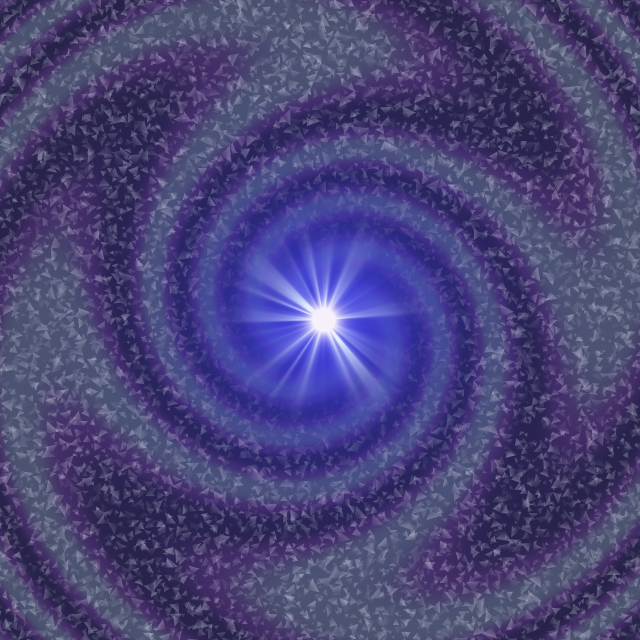
A WebGL 2 fragment shader for this background:

```glsl
#version 300 es
precision highp float;
// A four-armed violet spiral strewn with pale shards around a blazing blue star.
uniform vec2 u_resolution;
out vec4 fragColor;

const vec2 CENTER = vec2(0.006, 0.0);     // star position from the canvas middle
const vec3 NAVY = vec3(0.155, 0.135, 0.295);
const vec3 VIOLET = vec3(0.26, 0.175, 0.40);
const vec3 SLATE = vec3(0.295, 0.325, 0.44);
const vec3 BLUE = vec3(0.20, 0.20, 0.94);
const vec3 SHARD = vec3(0.95, 0.94, 1.0);
const vec3 RAY = vec3(0.86, 0.93, 1.0);
const float TAU = 6.2831853;
const float ARMS = 4.0;
const float TURN_RADIUS = 0.43;           // where the arms reverse their winding
const float TWIST = 3.4;
const float TWIST_RATE = 5.91;
const float GLOW_RADIUS = 0.165;
const float SHARD_CELL = 0.0175;
const float SHARD_ALPHA = 0.33;
const int SHARD_LAYERS = 2;

vec3 hash3(vec2 p) {
    vec3 q = fract(vec3(p.xyx) * vec3(0.1031, 0.1030, 0.0973));
    q += dot(q, q.yxz + 33.33);
    return fract((q.xxy + q.yzz) * q.zyx);
}

// Smooth noise around the circle, closed after the given number of cells
float ringNoise(float turn, float cells, float seed) {
    float x = turn * cells;
    float i = floor(x);
    float f = smoothstep(0.0, 1.0, x - i);
    float a = hash3(vec2(mod(i, cells), seed)).x;
    float b = hash3(vec2(mod(i + 1.0, cells), seed)).x;
    return mix(a, b, f);
}

vec3 spiralColor(float radius, float angle) {
    float wind = TWIST * (1.0 - cos(TWIST_RATE * (radius - TURN_RADIUS)));
    float band = 0.5 + 0.5 * cos(ARMS * (angle - wind));
    vec3 color = mix(NAVY, VIOLET, smoothstep(0.0, 0.45, band));
    return mix(color, SLATE, smoothstep(0.4, 1.0, band));
}

// Randomly turned wedges, each fading toward its tip
float shards(vec2 p, float seed, float edge) {
    vec2 cell = floor(p);
    float light = 0.0;
    for (int y = -1; y <= 1; y++) {
        for (int x = -1; x <= 1; x++) {
            vec2 id = cell + vec2(x, y);
            vec3 place = hash3(id + seed);
            vec3 form = hash3(id + seed + 57.3);
            float a = place.z * TAU;
            vec2 q = mat2(cos(a), sin(a), -sin(a), cos(a)) * (p - id - place.xy);
            float size = mix(0.4, 0.95, form.x);
            float slope = mix(0.25, 0.85, form.y);
            q.x += 0.5 * size;
            float d = max(q.x - size, abs(q.y) - slope * q.x);
            float fade = clamp(q.x / size, 0.0, 1.0);
            float shape = (1.0 - smoothstep(-edge, edge, d)) * fade;
            light = max(light, shape * mix(0.2, 1.0, form.z));
        }
    }
    return light;
}

void main() {
    float scale = min(u_resolution.x, u_resolution.y);
    vec2 p = (gl_FragCoord.xy - 0.5 * u_resolution) / scale - CENTER;
    float radius = length(p);
    float angle = atan(p.y, p.x + 1e-6);
    float turn = fract(angle / TAU);

    // Spiral ground and blue glow
    vec3 color = spiralColor(radius, angle);
    float glow = exp(-pow(radius / GLOW_RADIUS, 1.5));
    color = mix(color, BLUE, glow);

    // Pale shards, thinning toward the star
    float cover = SHARD_ALPHA * smoothstep(0.07, 0.32, radius);
    float edge = 0.8 / (scale * SHARD_CELL);
    for (int i = 0; i < SHARD_LAYERS; i++) {
        float k = float(i);
        vec2 grid = p / SHARD_CELL * (1.0 + 0.23 * k) + 200.0 + 13.7 * k;
        color = mix(color, SHARD, cover * shards(grid, 91.0 * k, edge));
    }

    // Fine rays over broad beams, with uneven lengths
    float fine = pow(ringNoise(turn, 64.0, 3.0), 3.0);
    float broad = ringNoise(turn, 29.0, 8.0);
    float reach = mix(0.032, 0.075, ringNoise(turn, 23.0, 15.0));
    float rays = (1.5 * fine + 0.8 * broad * broad) * exp(-radius / reach);
    rays *= 1.0 - smoothstep(0.10, 0.20, radius);
    color = mix(color, RAY, clamp(rays, 0.0, 1.0));

    // White-hot heart
    float heart = 1.3 * exp(-pow(radius / 0.025, 2.0)) + 0.3 * exp(-radius / 0.04);
    color = mix(color, vec3(0.97, 0.94, 0.98), clamp(heart, 0.0, 1.0));
    fragColor = vec4(color, 1.0);
}
```
